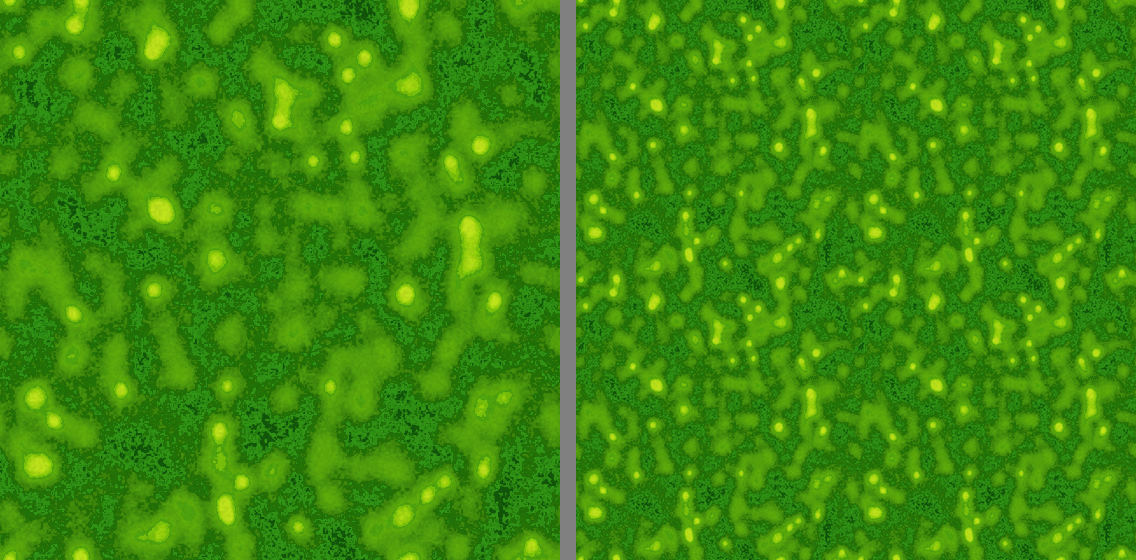
Left, the tile; right, the same tile 2 across and 2 down.
A Shadertoy shader for this texture:

```glsl
// Mossy green ground: soft round tufts with small yellow hearts, dark clefts between.
// Scattered bumps on a wrapping grid form a height, roughened by fine grain,
// which is then cut into bands of colour. All lattices wrap, so it tiles.

// Two random values from 0 to 1 for a lattice cell, repeating with the period
vec2 hash2(ivec2 cell, ivec2 period, int seed) {
    uvec2 c = uvec2((cell + 4 * period) % period);
    uint n = c.x * 1597334677u ^ c.y * 3812015801u ^ uint(seed) * 2654435769u;
    n = (n ^ (n >> 15)) * 2246822519u;
    n = (n ^ (n >> 13)) * 3266489917u;
    n ^= n >> 16;
    return vec2(n & 65535u, n >> 16) / 65535.0;
}

// Wrapping value noise, from 0 to 1
float noise(vec2 uv, int count, int seed) {
    vec2 p = uv * float(count);
    ivec2 cell = ivec2(floor(p)), period = ivec2(count);
    vec2 f = fract(p);
    f = f * f * (3.0 - 2.0 * f);
    float a = hash2(cell, period, seed).x;
    float b = hash2(cell + ivec2(1, 0), period, seed).x;
    float c = hash2(cell + ivec2(0, 1), period, seed).x;
    float d = hash2(cell + ivec2(1, 1), period, seed).x;
    return mix(mix(a, b, f.x), mix(c, d, f.x), f.y);
}

// Sum of round tufts; a few of them carry a narrow raised heart
float tufts(vec2 uv) {
    ivec2 period = ivec2(28, 24);
    vec2 p = uv * vec2(period);
    ivec2 home = ivec2(floor(p));
    float height = 0.0;
    for (int y = -2; y <= 2; y++)
    for (int x = -2; x <= 2; x++) {
        ivec2 cell = home + ivec2(x, y);
        vec2 offset = vec2(cell) + hash2(cell, period, 1) - p;
        float d2 = dot(offset, offset);
        float size = hash2(cell, period, 2).x;
        height += size * size * exp(-2.0 * d2);
        height += step(0.955, size) * 0.6 * exp(-9.0 * d2);
    }
    return height;
}

// Narrow soft edge between two colour bands
float band(float level, float height) {
    return smoothstep(level - 0.015, level + 0.015, height);
}

void mainImage(out vec4 fragColor, in vec2 fragCoord) {
    vec2 uv = fragCoord / iResolution.xy;

    // Height with broad swells and grain that calms down on the tufts
    float height = tufts(uv) + 0.2 * (noise(uv, 7, 3) - 0.5);
    float grain = 0.3 * noise(uv, 80, 4) + 0.35 * noise(uv, 160, 5)
                + 0.35 * noise(uv, 320, 6) - 0.5;
    height += grain * mix(0.8, 0.3, smoothstep(0.45, 0.85, height));

    // Bands from the clefts up to the hearts
    vec3 cleft = vec3(0.07, 0.33, 0.04);
    vec3 fresh = mix(vec3(0.13, 0.47, 0.05), vec3(0.19, 0.57, 0.08),
                     smoothstep(0.02, 0.16, height));
    vec3 shade = mix(vec3(0.12, 0.44, 0.03), vec3(0.15, 0.44, 0.02),
                     smoothstep(0.25, 0.48, height));
    vec3 olive = mix(vec3(0.23, 0.51, 0.04), vec3(0.28, 0.58, 0.05),
                     smoothstep(0.48, 0.75, height));
    vec3 tuft = mix(vec3(0.31, 0.61, 0.05), vec3(0.36, 0.66, 0.04),
                    smoothstep(0.75, 1.1, height));
    vec3 ring = vec3(0.30, 0.63, 0.05);
    vec3 lime = vec3(0.46, 0.74, 0.04);
    vec3 heart = mix(vec3(0.56, 0.80, 0.04), vec3(0.72, 0.87, 0.10),
                     smoothstep(1.42, 1.8, height));

    vec3 color = mix(cleft, fresh, band(0.02, height));
    color = mix(color, shade, band(0.25, height));
    color = mix(color, olive, band(0.48, height));
    color = mix(color, tuft, band(0.75, height));
    color = mix(color, ring, band(1.13, height));
    color = mix(color, lime, band(1.27, height));
    color = mix(color, heart, band(1.42, height));

    // Faint mottling of the surface
    color *= 1.0 + 0.09 * (noise(uv, 256, 7) - 0.5);
    fragColor = vec4(color, 1.0);
}
```
